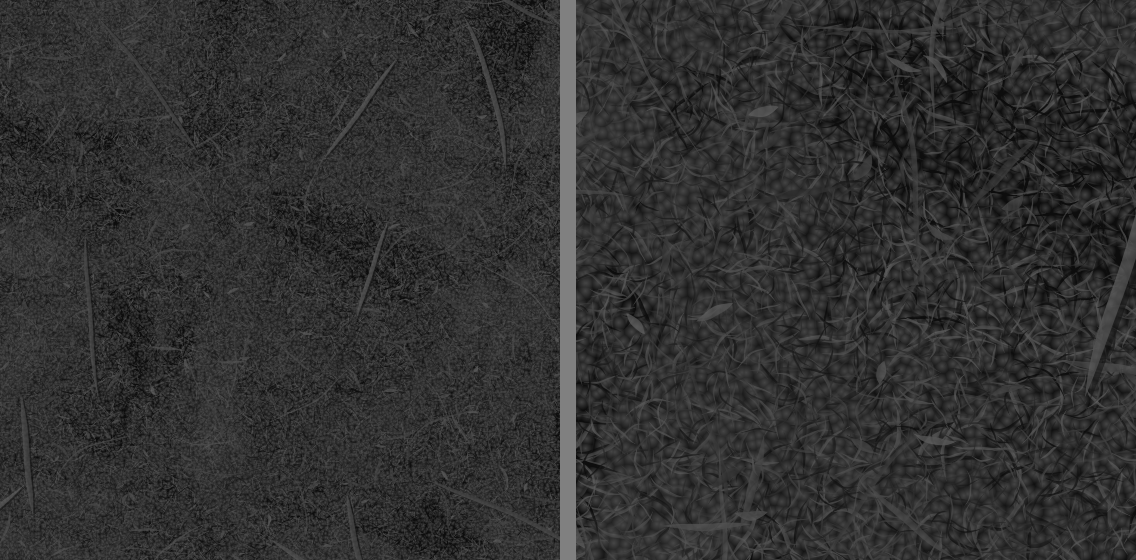
Left, the full canvas; right, a detail of the centre.
Write a WebGL 2 fragment shader that draws this texture map.

```glsl
#version 300 es
precision highp float;
// Dark forest floor: cellular soil grain under a mat of fine fibres, broken by
// soft patches, then scattered stems, blades, small leaves and a few twigs.
// Every stroke kind is a jittered grid of bent, tapered line distances.

#define SOIL_TONE 0.186
#define GRAIN_CELLS 180.0
#define GRAIN_CONTRAST 0.13
#define FIBRE_LAYERS 8
#define FIBRE_OPACITY 0.75
#define PATCH_SCALE 11.0
#define PATCH_DEPTH 0.033
#define STEM_DENSITY 0.85
#define BLADE_DENSITY 0.55
#define LEAF_DENSITY 0.42
#define TWIG_DENSITY 0.85

uniform vec2 u_resolution;
out vec4 fragColor;

const float TAU = 6.2831853;

// One kind of stroke; lengths are in grid cells, reach must stay below one.
struct Stroke {
  float cells, halfLength, halfWidth, bend, bluntness;
  float density, spread, darkTone, lightTone, opacity;
};

vec4 hash4(vec2 cell, float seed) {
  vec4 h = fract(vec4(cell.xyx + seed * 17.31, seed + cell.y)
               * vec4(0.1031, 0.1030, 0.0973, 0.1099));
  h += dot(h, h.wzxy + 33.33);
  return fract((h.xxyz + h.yzzw) * h.zywx);
}

mat2 rotation(float angle) {
  float c = cos(angle), s = sin(angle);
  return mat2(c, -s, s, c);
}

// Distance to the nearest jittered cell point
float cellular(vec2 p) {
  vec2 base = floor(p);
  float nearest = 4.0;
  for (int y = -1; y <= 1; y++)
    for (int x = -1; x <= 1; x++) {
      vec2 cell = base + vec2(x, y);
      vec2 d = cell + hash4(cell, 3.0).xy - p;
      nearest = min(nearest, dot(d, d));
    }
  return sqrt(nearest);
}

// Layered, warped sines, about -1 to 1
float patches(vec2 p) {
  float sum = 0.0, amplitude = 0.5;
  for (int i = 0; i < 6; i++) {
    p = rotation(1.1) * p + 0.8 * sin(p.yx * 0.9 + float(i) * 2.3);
    sum += amplitude * sin(p.x) * sin(p.y + 1.7);
    p *= 1.75;
    amplitude *= 0.76;
  }
  return sum;
}

// Paints one grid of strokes over the ground tone
float scatter(float ground, vec2 uv, Stroke k, float seed) {
  vec2 p = uv * k.cells, base = floor(p);
  float soft = 0.65 * k.cells / u_resolution.y;
  for (int y = -1; y <= 1; y++)
    for (int x = -1; x <= 1; x++) {
      vec2 cell = base + vec2(x, y);
      vec4 place = hash4(cell, seed), look = hash4(cell, seed + 41.0);
      if (place.w > k.density) continue;

      float angle = 0.25 * TAU + (place.z - 0.5) * k.spread;
      vec2 q = rotation(angle) * (p - cell - place.xy);
      float len = k.halfLength * mix(0.5, 1.0, look.x);
      float along = q.x / len;
      float curve = (2.0 * look.y - 1.0) * along * along
                  + 0.06 * sin(along * 5.0 + look.w * TAU);
      float across = q.y + k.bend * len * curve;

      float width = k.halfWidth * mix(0.6, 1.0, look.w)
                  * (1.0 - pow(min(abs(along), 1.0), k.bluntness));
      float body = smoothstep(soft, -soft, abs(across) - width)
                 * smoothstep(soft, -soft, abs(q.x) - len);
      float tone = mix(k.darkTone, k.lightTone, look.z)
                 + 0.03 * clamp(across / k.halfWidth, -1.0, 1.0);
      ground = mix(ground, tone, body * k.opacity);
    }
  return ground;
}

void main() {
  vec2 uv = gl_FragCoord.xy / u_resolution.y;
  float patchy = patches(uv * PATCH_SCALE);

  // Soil grain and fibre mat, rougher and darker inside the patches
  float grain = 0.42 - cellular(uv * GRAIN_CELLS);
  float tone = SOIL_TONE + GRAIN_CONTRAST * grain;
  for (int i = 0; i < FIBRE_LAYERS; i++) {
    float cells = 32.0 + 6.0 * float(i);
    Stroke fibre = Stroke(cells, 0.8, 0.052, 0.4, 2.0,
                          1.0, TAU, 0.08, 0.31, FIBRE_OPACITY);
    tone = scatter(tone, uv, fibre, 5.0 + float(i));
  }
  float rough = smoothstep(0.5, -0.6, patchy);
  tone = SOIL_TONE + (tone - SOIL_TONE) * mix(0.95, 1.55, rough);
  tone += PATCH_DEPTH * patchy - 0.025 * smoothstep(-0.3, -0.9, patchy);

  // Loose litter
  Stroke stem = Stroke(6.0, 0.65, 0.010, 0.4, 2.0, STEM_DENSITY, TAU, 0.20, 0.32, 0.7);
  Stroke blade = Stroke(12.0, 0.45, 0.036, 0.22, 2.0, BLADE_DENSITY, TAU, 0.18, 0.32, 0.75);
  Stroke leaf = Stroke(22.0, 0.28, 0.070, 0.3, 2.0, LEAF_DENSITY, TAU, 0.20, 0.35, 0.8);
  tone = scatter(tone, uv, stem, 21.0);
  tone = scatter(tone, uv + 0.37, stem, 24.0);
  tone = scatter(tone, uv, blade, 22.0);
  tone = scatter(tone, uv, leaf, 23.0);

  // Twigs with a contact shadow and bark grain
  Stroke twig = Stroke(3.0, 0.5, 0.016, 0.12, 4.0, TWIG_DENSITY, 2.6, 0.27, 0.35, 0.8);
  Stroke shade = twig;
  shade.darkTone = shade.lightTone = 0.09;
  shade.opacity = 0.6;
  tone = scatter(tone, uv + vec2(-0.003, 0.002), shade, 31.0);
  tone = scatter(tone, uv, twig, 31.0) + 0.04 * grain;

  fragColor = vec4(vec3(clamp(tone, 0.05, 0.45)), 1.0);
}
```
